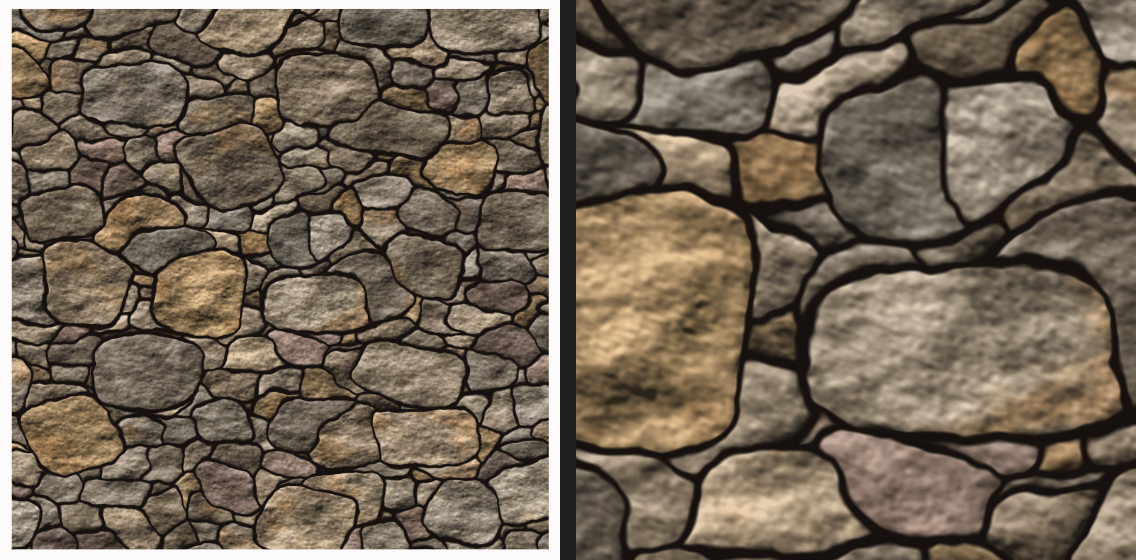
Left: the whole. Right: its middle third, enlarged.
Write a WebGL 2 fragment shader that draws this texture.

```glsl
#version 300 es
precision highp float;
// Dry stone wall of irregular sunlit blocks with dark joints and a pale margin.

#define GRID vec2(13.5, 20.0)   // stones across and up
#define JITTER 0.8              // scatter of the stone centres
#define BIG_STONES 2.4          // extra weight of the largest stones
#define JOINT 0.0024            // half width of the widest joints
#define CORNER 0.0016           // rounding of the corners
#define BEVEL 0.011             // width of the worn rims
#define RELIEF 5.6              // strength of the surface roughness
#define SUN vec2(-0.45, 0.89)   // direction towards the light
#define MARGIN_LOW vec2(0.021, 0.019)
#define MARGIN_HIGH vec2(0.980, 0.984)

uniform vec2 u_resolution;
out vec4 fragColor;

float hash(vec2 p) {
  return fract(sin(dot(p, vec2(127.1, 311.7))) * 43758.5453);
}

float noise(vec2 p) {
  vec2 i = floor(p), f = fract(p);
  f = f * f * (3.0 - 2.0 * f);
  return mix(mix(hash(i), hash(i + vec2(1, 0)), f.x),
             mix(hash(i + vec2(0, 1)), hash(i + vec2(1, 1)), f.x), f.y);
}

float fbm(vec2 p) {
  float sum = 0.0, amp = 0.5;
  for (int i = 0; i < 5; i++) {
    sum += amp * noise(p);
    p = mat2(1.6, 1.2, -1.2, 1.6) * p + 7.3;
    amp *= 0.5;
  }
  return sum;
}

// Weighted squarish distance to the tilted stone of one grid cell, with gradient
float stoneField(vec2 g, vec2 id, out vec2 grad) {
  vec2 rnd = vec2(hash(id), hash(id + 41.7));
  float pick = hash(id + 83.1);
  vec2 centre = id + 0.5 + (rnd - 0.5) * JITTER;
  centre.x += 0.5 * mod(id.y, 2.0);
  float a = mix(0.85, 1.18, fract(pick * 17.0));
  float tilt = 0.9 * (fract(pick * 53.0) - 0.5);
  mat2 turn = mat2(cos(tilt), sin(tilt), -sin(tilt), cos(tilt));
  vec2 stretch = vec2(a, 1.0 / a);
  vec2 e = (turn * (g - centre)) * stretch;
  vec2 sq = e * e;
  grad = ((4.0 * e * sq * stretch) * turn) * GRID;
  return dot(sq, sq) - 0.35 * pick - BIG_STONES * smoothstep(0.86, 1.0, pick);
}

// Distance to the stone edge; also its outward normal and the stone id
float stoneEdge(vec2 p, out vec2 normal, out vec2 stone) {
  vec2 g = p * GRID, cell = floor(g), grad, ownGrad = vec2(0);
  float own = 1e5;
  for (int y = -3; y <= 3; y++)
    for (int x = -3; x <= 3; x++) {
      vec2 id = cell + vec2(x, y);
      float f = stoneField(g, id, grad);
      if (f < own) { own = f; ownGrad = grad; stone = id; }
    }
  float total = 1e-9;
  normal = vec2(0);
  for (int y = -3; y <= 3; y++)
    for (int x = -3; x <= 3; x++) {
      vec2 id = cell + vec2(x, y);
      if (distance(id, stone) < 0.5) continue;
      float f = stoneField(g, id, grad);
      vec2 slope = ownGrad - grad;
      float len = max(length(slope), 0.5);
      float w = exp(-(f - own) / len / CORNER);
      total += w;
      normal += w * slope / len;
    }
  normal /= total;
  return -log(total) * CORNER;
}

// Base colour of a stone: grey to tan, some ochre, some reddish brown
vec3 stoneColour(vec2 id, float stain) {
  float kind = hash(id + 5.3);
  vec3 c = mix(vec3(0.455, 0.42, 0.365), vec3(0.48, 0.415, 0.33), hash(id + 9.1));
  c = mix(c, vec3(0.51, 0.41, 0.27), 0.65 * step(0.88, kind));
  c = mix(c, vec3(0.43, 0.35, 0.31), 0.7 * step(kind, 0.09));
  float rust = smoothstep(0.52, 0.74, stain) * step(0.5, kind);
  c = mix(c, vec3(0.54, 0.40, 0.25), 0.5 * rust);
  return c * mix(0.84, 1.16, hash(id + 13.7));
}

void main() {
  vec2 uv = gl_FragCoord.xy / u_resolution;
  vec2 px = 1.0 / u_resolution;

  // Uneven, chipped outlines
  vec2 p = uv + 0.022 * (vec2(noise(uv * 11.0), noise(uv * 11.0 + 31.0)) - 0.5);
  p += 0.005 * (vec2(noise(uv * 60.0), noise(uv * 60.0 + 57.0)) - 0.5);
  p += 0.002 * (vec2(noise(uv * 140.0), noise(uv * 140.0 + 23.0)) - 0.5);
  vec2 normal, stone;
  float d = stoneEdge(p, normal, stone);

  // Rough, broken face with its own grain direction
  float turn = 6.28 * hash(stone + 21.9);
  mat2 grain = mat2(cos(turn), sin(turn), -1.5 * sin(turn), 1.5 * cos(turn));
  vec2 shift = 40.0 * vec2(hash(stone + 2.2), hash(stone + 3.3));
  vec2 q = grain * uv * 17.0 + shift;
  float height = fbm(q);
  float slope = height - fbm(q + grain * SUN * 0.06);
  float facet = smoothstep(0.46, 0.54, noise(q * 0.9 + 3.7) + 0.3 * (height - 0.5));
  vec3 colour = stoneColour(stone, fbm(q * 0.8 + 19.0));

  // Sunlight on face and rim, paler where it is strong
  float facing = dot(normal, SUN);
  float rim = 1.0 - smoothstep(0.0, BEVEL, d);
  float light = 1.04 + RELIEF * slope + 0.7 * (height - 0.48) + 0.15 * (facet - 0.5);
  light += rim * (0.4 * facing - 0.08);
  light += 0.28 * (noise(uv * 230.0) - 0.5);
  light = clamp(light, 0.3, 1.65);
  colour = colour * light + vec3(0.0, 0.035, 0.09) * max(light - 1.0, 0.0);

  // Dark joints, deeper under each stone
  float gap = JOINT * pow(noise(uv * 24.0), 3.0) + 0.0016 * max(-facing, 0.0);
  float face = smoothstep(gap, gap + 0.0026 + 0.5 * px.y, d);
  colour = mix(vec3(0.085, 0.068, 0.055), colour, face);

  // Pale margin
  vec2 inside = min(uv - MARGIN_LOW, MARGIN_HIGH - uv) / px;
  float wall = clamp(min(inside.x, inside.y) + 0.5, 0.0, 1.0);
  fragColor = vec4(mix(vec3(0.99, 0.98, 0.98), colour, wall), 1.0);
}
```
